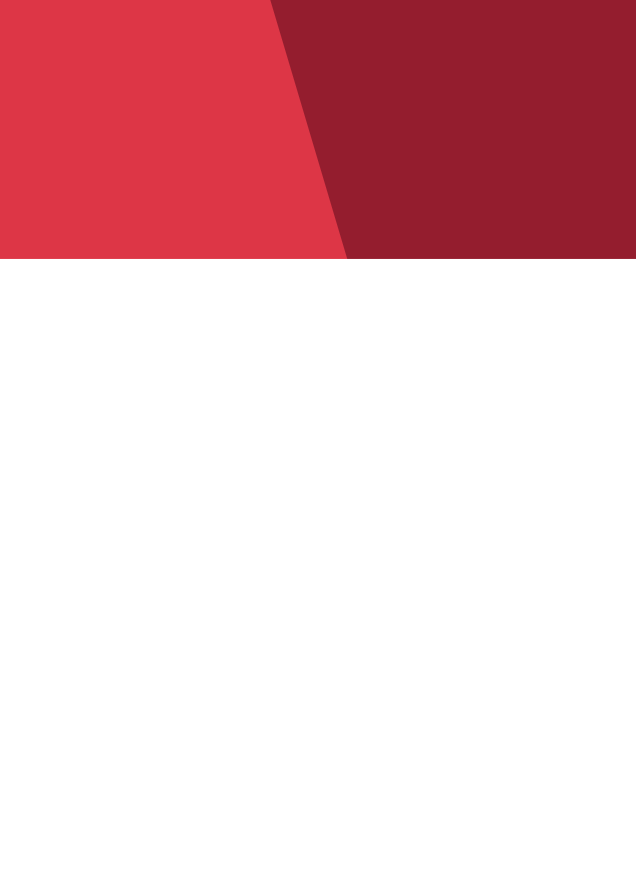
A WebGL 2 fragment shader for this background:

```glsl
#version 300 es
precision highp float;
// A white page under a header band of two flat reds.
// The band is a half-plane cut at a fixed height, and a slanted
// line divides it into a bright left part and a dark right part.

uniform vec2 u_resolution;
out vec4 fragColor;

// Coverage of the positive side of an edge, softened over one pixel.
float coverage(float signedDistance, float pixel) {
    return clamp(signedDistance / pixel + 0.5, 0.0, 1.0);
}

void main() {
    // Canvas units: height is 1, origin at the lower left.
    vec2 p = gl_FragCoord.xy / u_resolution.y;
    float aspect = u_resolution.x / u_resolution.y;
    float pixel = 1.0 / u_resolution.y;

    vec3 pageWhite = vec3(1.0);
    vec3 brightRed = vec3(0.865, 0.212, 0.274);
    vec3 darkRed = vec3(0.580, 0.112, 0.180);

    // Slanted divider, from the top edge down to the foot of the band.
    float bandFoot = 0.711;
    vec2 top = vec2(0.425 * aspect, 1.0);
    vec2 foot = vec2(0.546 * aspect, bandFoot);
    vec2 along = normalize(foot - top);
    float divider = dot(p - top, vec2(-along.y, along.x));

    // Header colours, then the page below them.
    vec3 header = mix(brightRed, darkRed, coverage(divider, pixel));
    vec3 color = mix(pageWhite, header, coverage(p.y - bandFoot, pixel));
    fragColor = vec4(color, 1.0);
}
```
